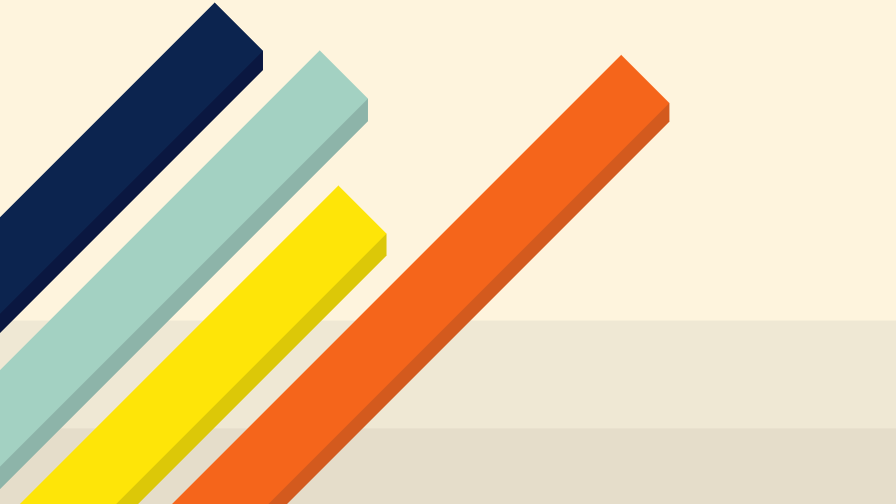
Give the GLSL for this background, as a Shadertoy shader.

```glsl
// Four diagonal extruded bars in flat colours over a cream wall with two floor bands.

// Lengths are in canvas heights, origin at the lower left.
const float BAR_REACH = 0.0956;   // horizontal run from a bar's tip to its right corner
const float FLOOR_TOP = 0.3640;
const float FLOOR_STEP = 0.1500;
const float DIAGONAL = 0.70710678;

const vec3 WALL       = vec3(0.996, 0.957, 0.867);
const vec3 FLOOR_FAR  = vec3(0.937, 0.910, 0.831);
const vec3 FLOOR_NEAR = vec3(0.898, 0.867, 0.792);

struct Bar {
    vec2 tip;      // topmost corner
    float depth;   // height of the shaded side
    vec3 face;
    vec3 side;
};

const int BAR_COUNT = 4;
const Bar BARS[BAR_COUNT] = Bar[BAR_COUNT](
    Bar(vec2(0.4262, 0.9950), 0.0385, vec3(0.047, 0.141, 0.310), vec3(0.039, 0.090, 0.251)),
    Bar(vec2(0.6345, 0.9000), 0.0450, vec3(0.639, 0.820, 0.761), vec3(0.553, 0.706, 0.663)),
    Bar(vec2(0.6713, 0.6319), 0.0435, vec3(0.996, 0.898, 0.031), vec3(0.863, 0.784, 0.031)),
    Bar(vec2(1.2326, 0.8912), 0.0370, vec3(0.961, 0.396, 0.106), vec3(0.827, 0.353, 0.118))
);

// Antialiased coverage of the region where the distance is negative.
float coverage(float dist, float pixel) {
    return clamp(0.5 - dist / pixel, 0.0, 1.0);
}

vec3 background(float height, float pixel) {
    vec3 color = mix(WALL, FLOOR_FAR, coverage(height - FLOOR_TOP, pixel));
    return mix(color, FLOOR_NEAR, coverage(height - FLOOR_STEP, pixel));
}

vec3 paintBar(vec3 color, vec2 p, Bar bar, float pixel) {
    vec2 q = p - bar.tip;
    float across = (q.x - q.y) * DIAGONAL;
    float along = (q.x + q.y) * DIAGONAL;
    float faceWidth = 2.0 * BAR_REACH * DIAGONAL;
    float fullWidth = faceWidth + bar.depth * DIAGONAL;

    // Square end for the face, vertical cut for the side.
    float outline = max(max(-across, across - fullWidth), max(along, q.x - BAR_REACH));
    vec3 paint = mix(bar.side, bar.face, coverage(across - faceWidth, pixel));
    return mix(color, paint, coverage(outline, pixel));
}

void mainImage(out vec4 fragColor, in vec2 fragCoord) {
    float pixel = 1.0 / iResolution.y;
    vec2 p = fragCoord * pixel;

    vec3 color = background(p.y, pixel);
    for (int i = 0; i < BAR_COUNT; i++) {
        color = paintBar(color, p, BARS[i], pixel);
    }
    fragColor = vec4(color, 1.0);
}
```
